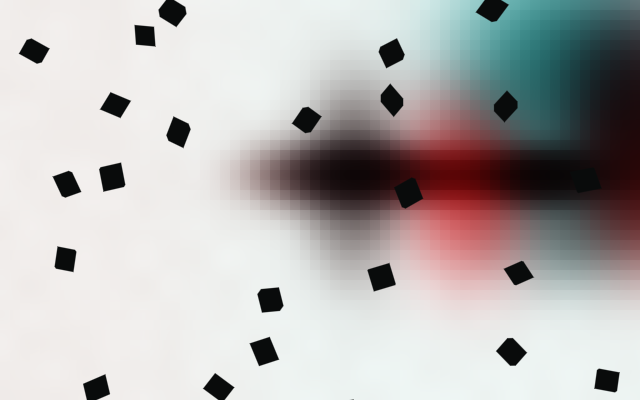
This background is drawn by a Shadertoy shader. Its source:

```glsl
const vec3  WARM_PAPER  = vec3(0.945, 0.93, 0.922);
const vec3  COOL_PAPER  = vec3(0.93, 0.957, 0.95);
const vec3  CUBE_INK    = vec3(0.035, 0.045, 0.045);
const vec3  PALE_FACE   = vec3(0.82, 0.83, 0.83);
const float MOSAIC_CELL = 0.025;   // side of the soft colour blocks
const float MOSAIC_MIX  = 0.55;    // 0 = smooth wash, 1 = hard blocks
const float GRAIN       = 0.018;
const float CUBE_GRID   = 0.2;     // spacing of the scatter cells
const float CUBE_SHARE  = 0.58;    // part of the cells holding a cube
const float CUBE_HALF   = 0.027;
const float PALE_SHARE  = 0.04;

float hash(vec2 p) {
    return fract(sin(dot(p, vec2(12.9898, 78.233))) * 43758.5453);
}

float valueNoise(vec2 p) {
    vec2 i = floor(p), f = fract(p);
    f = f * f * (3.0 - 2.0 * f);
    return mix(mix(hash(i), hash(i + vec2(1, 0)), f.x),
               mix(hash(i + vec2(0, 1)), hash(i + vec2(1, 1)), f.x), f.y);
}

mat2 rotation(float a) {
    float c = cos(a), s = sin(a);
    return mat2(c, s, -s, c);
}

// Gaussian pool of pigment: how much light it absorbs per channel
vec3 stain(vec2 p, vec2 center, vec2 radius, vec3 absorption) {
    vec2 d = (p - center) / radius;
    return absorption * exp(-dot(d, d));
}

// Paper seen through the overlapping stains
vec3 wash(vec2 p) {
    vec3 a = vec3(0.0);
    // grey bloom with black core and a faint tail
    a += stain(p, vec2(0.885, 0.56), vec2(0.11, 0.20), vec3(0.90, 1.02, 1.02));
    a += stain(p, vec2(0.89, 0.565), vec2(0.16, 0.07), vec3(1.70, 1.75, 1.65));
    a += stain(p, vec2(0.72, 0.56),  vec2(0.12, 0.09), vec3(0.28, 0.38, 0.40));
    // red body and its deep horizontal streak
    a += stain(p, vec2(1.18, 0.55),  vec2(0.15, 0.20), vec3(0.10, 1.30, 1.25));
    a += stain(p, vec2(1.20, 0.56),  vec2(0.30, 0.055), vec3(0.55, 2.50, 2.40));
    // teal cloud, dark right edge and grey underside
    a += stain(p, vec2(1.42, 0.82),  vec2(0.24, 0.24), vec3(1.90, 0.72, 0.72));
    a += stain(p, vec2(1.60, 0.72),  vec2(0.16, 0.22), vec3(1.00, 2.20, 2.00));
    a += stain(p, vec2(1.38, 0.56),  vec2(0.12, 0.07), vec3(2.00, 1.20, 1.20));
    a += stain(p, vec2(1.62, 0.55),  vec2(0.14, 0.18), vec3(0.50, 1.60, 1.60));
    a += stain(p, vec2(1.43, 0.42),  vec2(0.16, 0.13), vec3(0.70, 0.50, 0.50));

    vec3 paper = mix(WARM_PAPER, COOL_PAPER, smoothstep(0.2, 0.9, p.x));
    return paper * exp(-a);
}

float boxDistance(vec2 p, vec2 halfSize) {
    vec2 d = abs(p) - halfSize;
    return max(d.x, d.y);
}

// Cube outline: a skewed box with two opposite corners clipped
float cubeDistance(vec2 p, vec2 id) {
    p.x += p.y * (hash(id + 5.3) - 0.5) * 0.35;
    vec2 halfSize = CUBE_HALF * (0.88 + 0.28 * vec2(hash(id + 6.1), hash(id + 7.7)));
    float clip = abs(p.x + p.y) * 0.7071 - CUBE_HALF * mix(1.1, 1.5, hash(id + 8.9));
    return max(boxDistance(p, halfSize), clip);
}

vec3 addCubes(vec3 color, vec2 p, float edge) {
    vec2 home = floor(p / CUBE_GRID);
    for (int y = -1; y <= 1; y++)
    for (int x = -1; x <= 1; x++) {
        vec2 id = home + vec2(x, y);
        if (hash(id + 1.7) > CUBE_SHARE) continue;
        vec2 jitter = 0.1 + 0.8 * vec2(hash(id + 2.3), hash(id + 3.9));
        vec2 q = rotation(6.2832 * hash(id + 4.1)) * (p - (id + jitter) * CUBE_GRID);
        float body = 1.0 - smoothstep(-edge, edge, cubeDistance(q, id));

        // a rare cube shows a lit face beside its dark side
        float face = 1.0 - smoothstep(-edge, edge,
            boxDistance(q + vec2(0.12, -0.12) * CUBE_HALF, vec2(0.85 * CUBE_HALF)));
        float lit = face * step(hash(id + 9.4), PALE_SHARE);
        color = mix(color, mix(CUBE_INK, PALE_FACE, lit), body);
    }
    return color;
}

void mainImage(out vec4 fragColor, in vec2 fragCoord) {
    vec2 p = fragCoord / iResolution.y;
    float edge = 0.8 / iResolution.y;

    // soft wash broken into faint blocks
    vec2 block = floor(p / MOSAIC_CELL);
    vec3 color = mix(wash(p), wash((block + 0.5) * MOSAIC_CELL), MOSAIC_MIX);

    // slight mottling of the paper
    float mottle = valueNoise(p * 14.0) + 0.5 * hash(block) - 0.75;
    color *= 1.0 + GRAIN * mottle * vec3(0.7, 1.0, 1.1);

    color = addCubes(color, p, edge);
    fragColor = vec4(clamp(color, 0.0, 1.0), 1.0);
}
```
